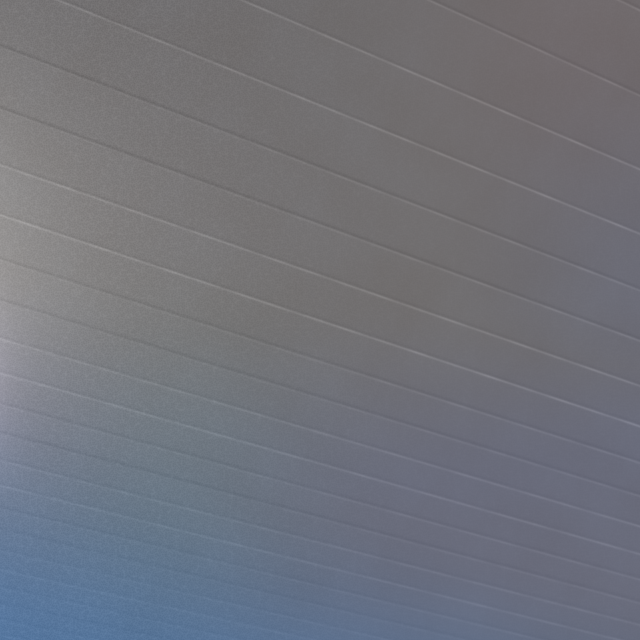
A three.js fragment shader for this texture:

```glsl
// Brushed metal panels seen at a slant: straight seams crowd together toward the bottom.
// A perspective formula numbers the seams; each gets a lit ridge and a soft groove,
// over a grey to blue gradient with two sizes of cellular grain.

#define SEAM_OFFSET 15.8      // seam count from the horizon to the first full seam
#define HORIZON_LEFT 1.805    // horizon depth below the top, at the left edge
#define HORIZON_TILT 0.049
#define SPREAD_LEFT 29.10     // seam spread at the left edge
#define SPREAD_TAPER 5.57
#define SEAM_WIDTH 0.0020
#define RIDGE_LIGHT 0.092
#define GROOVE_DARK 0.046
#define GRAIN_SCALE 320.0
#define GRAIN_AMOUNT 0.046
#define MOTTLE_AMOUNT 0.010

varying vec2 vUv;

const vec3 WARM_GREY = vec3(0.431, 0.421, 0.424);
const vec3 VIOLET_GREY = vec3(0.412, 0.422, 0.482);
const vec3 SKY_BLUE = vec3(0.325, 0.460, 0.625);
const vec3 PALE_GLEAM = vec3(0.160, 0.163, 0.158);

vec2 hash2(vec2 p) {
  vec2 q = vec2(dot(p, vec2(127.1, 311.7)), dot(p, vec2(269.5, 183.3)));
  return fract(sin(q) * 43758.5);
}

// Distance to the nearest scattered point
float cellular(vec2 p) {
  vec2 cell = floor(p);
  vec2 local = fract(p);
  float nearest = 4.0;
  for (int j = -1; j <= 1; j++) {
    for (int i = -1; i <= 1; i++) {
      vec2 shift = vec2(float(i), float(j));
      vec2 delta = shift + hash2(cell + shift) - local;
      nearest = min(nearest, dot(delta, delta));
    }
  }
  return sqrt(nearest);
}

// Slow uneven tone from layered sines
float mottle(vec2 p) {
  float sum = 0.0;
  float weight = 0.5;
  for (int i = 0; i < 4; i++) {
    sum += weight * sin(p.x + 1.7 * sin(p.y)) * cos(1.2 * p.y - 0.6 * p.x);
    p = mat2(1.5, 1.1, -1.1, 1.5) * p + 2.3;
    weight *= 0.6;
  }
  return sum;
}

float bell(float d, float width) {
  return exp(-d * d / (width * width));
}

// Reflected light: x runs across, y runs down
vec3 sheen(vec2 p) {
  float cool = smoothstep(0.40, 0.72, p.y - 0.06 * sin(3.14 * p.x));
  float edge = smoothstep(0.65, 1.05, p.x) * bell(p.y - 0.46, 0.27);
  float sky = smoothstep(0.60, 1.06, p.y - 0.32 * p.x);
  vec3 color = mix(WARM_GREY, VIOLET_GREY, max(cool, 0.7 * edge));
  color = mix(color, SKY_BLUE, sky);
  color += PALE_GLEAM * exp(-3.9 * p.x) * bell(p.y - 0.42, 0.36);
  color += vec3(0.055, 0.045, 0.055) * exp(-26.0 * p.x) * bell(p.y - 0.59, 0.14);
  color += vec3(-0.008, 0.022, 0.006) * bell(length(p - vec2(0.27, 0.75)), 0.21);
  color += vec3(0.008, -0.008, -0.006) * bell(length(p - vec2(0.92, 0.06)), 0.25);
  return color;
}

// Change of brightness from seams and panel slopes
float seams(vec2 p) {
  float horizon = HORIZON_LEFT + HORIZON_TILT * p.x;
  float spread = SPREAD_LEFT - SPREAD_TAPER * p.x;
  float count = spread / (horizon - p.y) - SEAM_OFFSET;
  float seam = floor(count + 0.5);
  float d = 0.94 * (p.y - horizon + spread / (seam + SEAM_OFFSET));

  // Brighter seams come in groups; far seams fade
  float group = 0.5 + 0.5 * cos(6.2832 * (seam - 3.6) / 4.1);
  float fade = 1.0 - 0.3 * smoothstep(4.0, 5.5, seam) - 0.45 * smoothstep(6.0, 17.0, seam);
  float wear = 0.78 + 0.22 * sin(p.x * 31.0 + seam * 4.7) * sin(p.x * 83.0 + seam);
  float lit = mix(0.25 + 0.4 * smoothstep(0.1, 0.8, p.x), 1.0, group);
  float dark = mix(1.0, 0.5, group) * (1.0 - 0.45 * p.x);

  float ridge = RIDGE_LIGHT * lit * wear * bell(d - 0.0006, SEAM_WIDTH);
  float groove = GROOVE_DARK * dark * bell(d + 0.0026, 1.5 * SEAM_WIDTH);
  float slope = 0.006 * (0.5 - fract(count)) * smoothstep(0.0, 0.006, abs(d));
  return fade * (ridge - groove + slope);
}

void main() {
  vec2 p = vec2(vUv.x, 1.0 - vUv.y);
  vec3 color = sheen(p);
  color += seams(p);

  // Grain is stronger where the light grazes the left side
  float strength = mix(1.0, 0.25, smoothstep(0.1, 0.75, p.x));
  float grain = cellular(p * GRAIN_SCALE) - 0.48;
  grain += 0.45 * (cellular(p * GRAIN_SCALE * 0.36 + 7.3) - 0.48);
  color += GRAIN_AMOUNT * strength * grain;
  float tone = mottle(p * vec2(19.0, 13.0));
  color += MOTTLE_AMOUNT * tone * vec3(0.6, 0.85, 1.15);
  gl_FragColor = vec4(clamp(color, 0.0, 1.0), 1.0);
}
```
